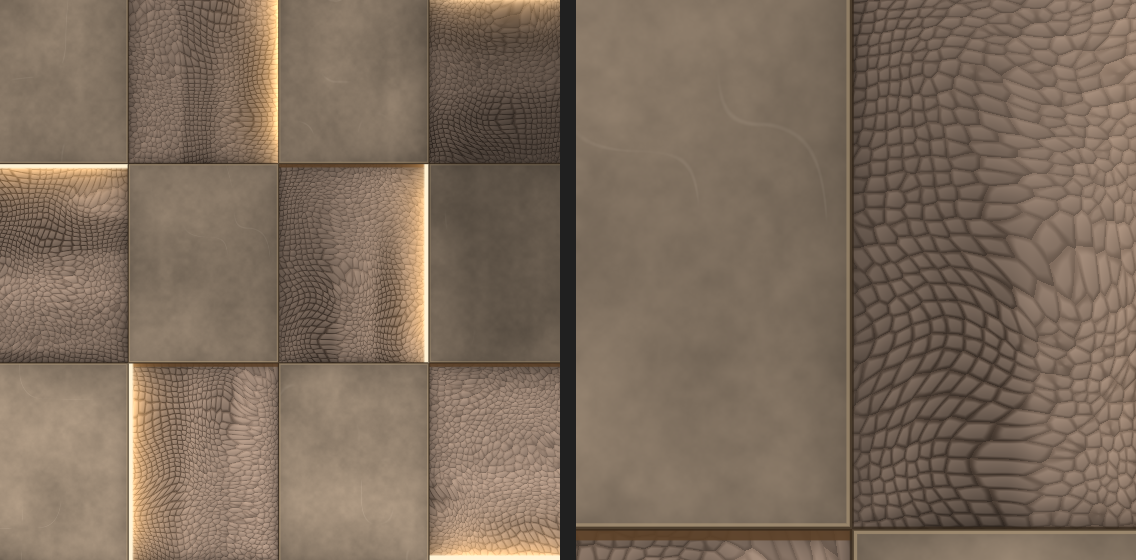
Left: the whole. Right: its middle third, enlarged.
This texture is drawn by a Shadertoy shader. Its source:

```glsl
const vec2 PITCH = vec2(0.2685, 0.356);
const vec2 ORIGIN = vec2(-0.0395, -0.004);
const vec3 HIDE = vec3(0.58, 0.51, 0.435);
const vec3 SCALE_TOP = vec3(0.63, 0.54, 0.475);
const vec3 GROOVE = vec3(0.30, 0.235, 0.19);
const vec3 LEDGE = vec3(0.36, 0.25, 0.15);
const vec3 SEAM = vec3(0.20, 0.15, 0.10);
const vec3 RIM = vec3(0.70, 0.61, 0.48);
const vec3 GOLD = vec3(0.62, 0.43, 0.19);
const vec3 LAMP = vec3(1.0, 0.95, 0.83);

float hash(vec2 p) {
    vec3 q = fract(vec3(p.xyx) * 0.1031);
    q += dot(q, q.yzx + 33.33);
    return fract((q.x + q.y) * q.z);
}

float noise(vec2 p) {
    vec2 i = floor(p), f = fract(p);
    f = f * f * (3.0 - 2.0 * f);
    return mix(mix(hash(i), hash(i + vec2(1, 0)), f.x),
               mix(hash(i + vec2(0, 1)), hash(i + vec2(1, 1)), f.x), f.y);
}

float fbm(vec2 p) {
    float sum = 0.0, amp = 0.5;
    for (int i = 0; i < 5; i++) {
        sum += amp * noise(p);
        p = p * 2.03 + 17.1;
        amp *= 0.5;
    }
    return sum;
}

// Cellular scales: x = gap to the nearest border, y = slope across the scale
vec2 scales(vec2 p, float jitter) {
    vec2 base = floor(p), nearest = vec2(0);
    float d1 = 9.0, d2 = 9.0;
    for (int y = -1; y <= 1; y++)
    for (int x = -1; x <= 1; x++) {
        vec2 id = base + vec2(x, y);
        vec2 rnd = vec2(hash(id), hash(id + 71.7)) - 0.5;
        vec2 r = id + 0.5 + jitter * rnd - p;
        float d = length(r);
        if (d < d1) { d2 = d1; d1 = d; nearest = r; }
        else d2 = min(d2, d);
    }
    return vec2(d2 - d1, dot(nearest, vec2(0.5, -0.8)));
}

// Smooth hide with cloudy stains and faint scratches
vec3 smoothLeather(vec2 p, vec2 cell) {
    vec2 q = p + cell * 3.7;
    float cloud = fbm(q * 9.0) - 0.48;
    float grain = fbm(q * 90.0) - 0.48;
    float streak = noise(q * vec2(50.0, 4.0)) - 0.5;
    float scratch = smoothstep(0.015, 0.0, abs(noise(q * vec2(14.0, 9.0)) - 0.5))
                  * smoothstep(0.6, 0.8, noise(q * 23.0));
    return HIDE * (1.0 + 0.36 * cloud + 0.12 * grain + 0.05 * streak) + 0.035 * scratch;
}

// Embossed hide whose bands of square scales run along the given axis
vec3 embossedLeather(vec2 p, vec2 cell, bool upright) {
    vec2 q = p + cell * 5.3;
    vec2 stretch = upright ? vec2(17.0, 3.5) : vec2(3.5, 17.0);
    float band = smoothstep(0.4, 0.7, noise(q * stretch));
    vec2 warp = vec2(noise(q * 13.0), noise(q * 13.0 + 40.0));
    vec2 s = scales(q * vec2(95.0, 108.0) + 5.0 * warp, mix(0.85, 0.3, band));
    float groove = 1.0 - smoothstep(0.02, 0.4, s.x);
    float depth = mix(0.36, 0.72, band) * mix(0.6, 1.1, noise(q * 8.0 + 9.0));
    vec3 col = mix(SCALE_TOP, GROOVE, groove * depth);
    col *= 1.0 + 0.22 * s.y - 0.15 * band;
    return col * (0.78 + 0.44 * fbm(q * stretch * 0.6 + 3.0));
}

// Room light: palest low down, dim at the right and upper corners
float ambient(vec2 p) {
    float dim = 0.13 * smoothstep(0.25, 0.45, p.y);
    dim += 0.27 * smoothstep(0.7, 0.85, p.x) * smoothstep(0.15, 0.5, p.y);
    dim += 0.12 * smoothstep(0.15, 0.0, p.x) * smoothstep(0.8, 1.0, p.y);
    return 1.04 - dim;
}

float line(float d, float width, float px) {
    return 1.0 - smoothstep(width - px, width + px, d);
}

void mainImage(out vec4 fragColor, in vec2 fragCoord) {
    vec2 p = fragCoord / iResolution.xy;
    float px = 0.7 / iResolution.y;
    vec2 cell = floor((p - ORIGIN) / PITCH);
    vec2 low = ORIGIN + cell * PITCH, high = low + PITCH;
    vec2 toLow = p - low, toHigh = high - p;
    vec2 sides = min(toLow, toHigh);
    float edge = min(sides.x, sides.y);
    vec3 col;

    if (mod(cell.x + cell.y, 2.0) < 0.5) {
        // Raised panel with a pale rim
        col = smoothLeather(p, cell) * ambient(p);
        col *= 1.0 - 0.16 * exp(-edge / 0.018);
        col = mix(col, RIM * ambient(p), 0.65 * line(edge, 0.0032, px));
    } else {
        // Recessed panel, shaded by its neighbours
        bool upright = mod(cell.x, 3.0) > 0.5;
        col = embossedLeather(p, cell, upright) * ambient(p);
        col *= 1.0 - 0.35 * exp(-edge / 0.014);
        col = mix(col, LEDGE, 0.85 * line(toHigh.y, 0.007, px));

        // One lit side per recess, kept inside the canvas
        vec2 lit = cell.y > 0.5 ? min(high, vec2(1)) - p : p - max(low, vec2(0));
        float d = upright ? lit.x : lit.y;
        float along = upright ? sides.y : sides.x;
        float ends = mix(0.55, 1.0, smoothstep(0.0, 0.07, along));
        float power = cell == vec2(3, 2) ? 0.55 : 1.0;
        col += power * ends * (GOLD * exp(-d / 0.032) + 0.45 * LAMP * exp(-d / 0.009));
        float tube = cell.y > 1.5 ? 0.0 : line(d, 0.0085, 2.0 * px);
        col = mix(col, LAMP, tube);
    }
    col = mix(col, SEAM, 0.75 * line(edge, 0.0012, px));
    fragColor = vec4(clamp(col, 0.0, 1.0), 1.0);
}
```
